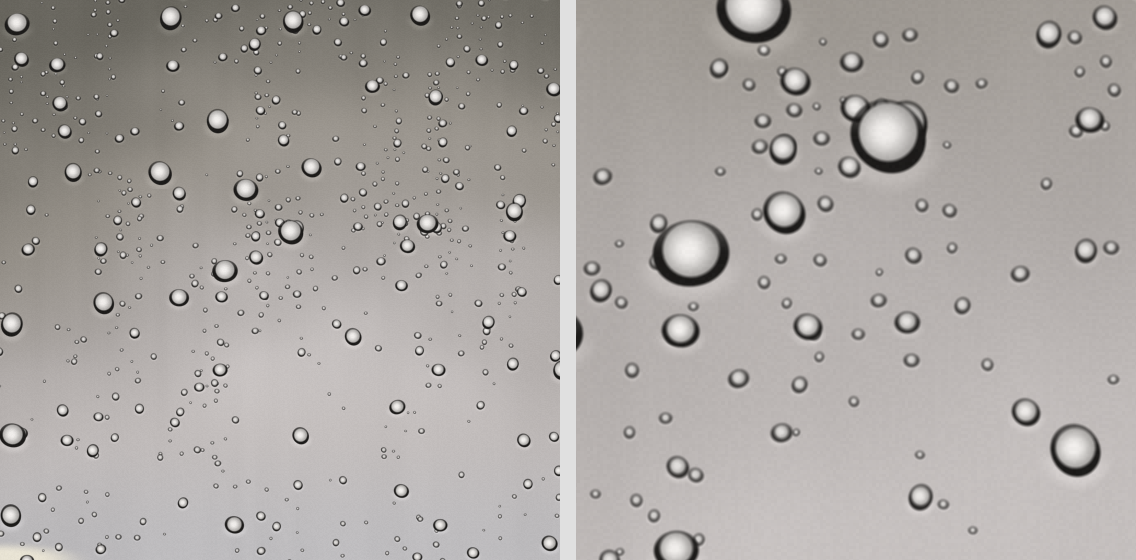
Left, the full canvas; right, a detail of the centre.
Reproduce this texture procedurally as a Shadertoy shader.

```glsl
// Water drops on a window pane in front of a blurred overcast sky.
// A clouded vertical gradient is covered by four jittered grids of drops, from
// fine beads in loose vertical trails to large drops with dark lower rims.

float hash(vec2 p) {
    return fract(sin(dot(p, vec2(127.1, 311.7))) * 43758.5453);
}

float noise(vec2 p) {
    vec2 i = floor(p), f = fract(p);
    f = f * f * (3.0 - 2.0 * f);
    return mix(mix(hash(i), hash(i + vec2(1, 0)), f.x),
               mix(hash(i + vec2(0, 1)), hash(i + vec2(1, 1)), f.x), f.y);
}

// Dim warm grey at the top, pale and slightly cool at the bottom
vec3 sky(vec2 uv) {
    float side = uv.x - 0.58;
    float cloud = noise(uv * vec2(2.5, 4.0) + 3.7) - 0.5;
    cloud += 0.5 * (noise(uv * vec2(6.0, 9.0) + 8.2) - 0.5);
    float depth = 0.985 - uv.y + 0.15 * cloud - 0.42 * side * side;
    vec3 col = mix(vec3(0.42, 0.41, 0.38), vec3(0.59, 0.57, 0.54), smoothstep(-0.08, 0.25, depth));
    col = mix(col, vec3(0.69, 0.67, 0.66), smoothstep(0.19, 0.52, depth));
    col = mix(col, vec3(0.765, 0.745, 0.74), smoothstep(0.42, 0.70, depth));
    col = mix(col, vec3(0.74, 0.74, 0.755), 0.7 * smoothstep(0.25, 0.0, uv.y));
    col += 0.03 * cloud;
    col += 0.014 * (noise(uv * vec2(45.0, 2.0)) - 0.5);
    float glow = smoothstep(1.0, 0.4, length(uv / vec2(0.17, 0.035)));
    return mix(col, vec3(0.91, 0.89, 0.83), glow);
}

// One drop: dark rim, thick below, around a bright refracted sky
vec3 drawDrop(vec3 col, vec2 p, float r, float seed, float height, float soft) {
    float angle = atan(p.y, p.x);
    float d = length(p * vec2(0.93 + 0.12 * seed, 1.0));
    d -= r * 0.05 * sin(2.0 * angle + 6.28 * seed);
    float up = p.y / r;
    float big = smoothstep(0.002, 0.010, r);

    // Faint light caught on the glass below the drop
    float halo = smoothstep(1.7, 1.0, d / r) * smoothstep(0.2, -1.0, up);
    col += 0.07 * halo;

    float body = smoothstep(soft, -soft, d - r);
    float topFade = smoothstep(-0.1, 1.0, up) * mix(0.25, 0.7, height);
    vec3 rim = mix(vec3(0.11, 0.105, 0.10), col * 0.8, topFade);
    col = mix(col, rim, body * mix(0.68, 1.0, big));

    // The bright core sits high, and higher on the darker upper pane
    vec2 q = p - vec2(0.0, r * mix(0.05, 0.16, height));
    float core = length(q * vec2(0.95 + 0.1 * seed, 1.0)) - mix(0.68, 0.80, big) * r;
    float inside = smoothstep(soft, -soft * 1.3, core);
    float shine = smoothstep(1.0, 0.1, length(q / r - vec2(-0.08, 0.0)));
    vec3 light = mix(vec3(0.62, 0.61, 0.60), vec3(0.94, 0.93, 0.92), shine);
    return mix(col, light, inside * mix(0.8, 1.0, big));
}

// A grid of drops; each column is shifted so that rows do not line up
vec3 dropLayer(vec3 col, vec2 uv, float cell, vec2 radii, float share, float trail, float id, float soft) {
    vec2 g = uv / cell + id * 7.3;
    g.y += 9.0 * hash(vec2(floor(g.x), id));
    vec2 c = floor(g);
    vec2 key = c + id * 31.0;
    float size = hash(key + 2.3);
    float r = mix(radii.x, radii.y, pow(size, 1.5));
    vec2 jitter = vec2(hash(key + 5.1), hash(key + 8.7)) - 0.5;
    float room = max(0.0, 0.88 - 2.0 * r / cell);
    vec2 p = (g - c - 0.5 - jitter * room) * cell;
    vec2 center = uv - p;

    // Loose vertical trails gather the small beads, mostly in the upper part
    float stream = smoothstep(0.38, 0.80, noise(center * vec2(23.0, 5.0) + 11.0));
    float chance = share * mix(1.0, 2.4 * stream, trail);
    chance *= mix(1.0, mix(0.35, 1.25, smoothstep(0.1, 0.6, center.y)), trail);
    if (hash(key) > chance) return col;
    return drawDrop(col, p, r, hash(key + 4.4), center.y, soft);
}

void mainImage(out vec4 fragColor, in vec2 fragCoord) {
    vec2 uv = fragCoord / iResolution.xy;
    float soft = max(0.0013, 0.8 / iResolution.y);
    vec3 col = sky(uv);

    // Fine beads first, large drops last
    col = dropLayer(col, uv, 0.019, vec2(0.0022, 0.0048), 0.17, 0.9, 1.0, soft);
    col = dropLayer(col, uv, 0.036, vec2(0.0048, 0.0085), 0.25, 0.7, 2.0, soft);
    col = dropLayer(col, uv, 0.068, vec2(0.0085, 0.0140), 0.30, 0.3, 3.0, soft);
    col = dropLayer(col, uv, 0.125, vec2(0.0140, 0.0225), 0.30, 0.0, 4.0, soft);

    // Slight film grain
    col += 0.018 * (hash(floor(uv * 512.0)) - 0.5);
    fragColor = vec4(col, 1.0);
}
```
